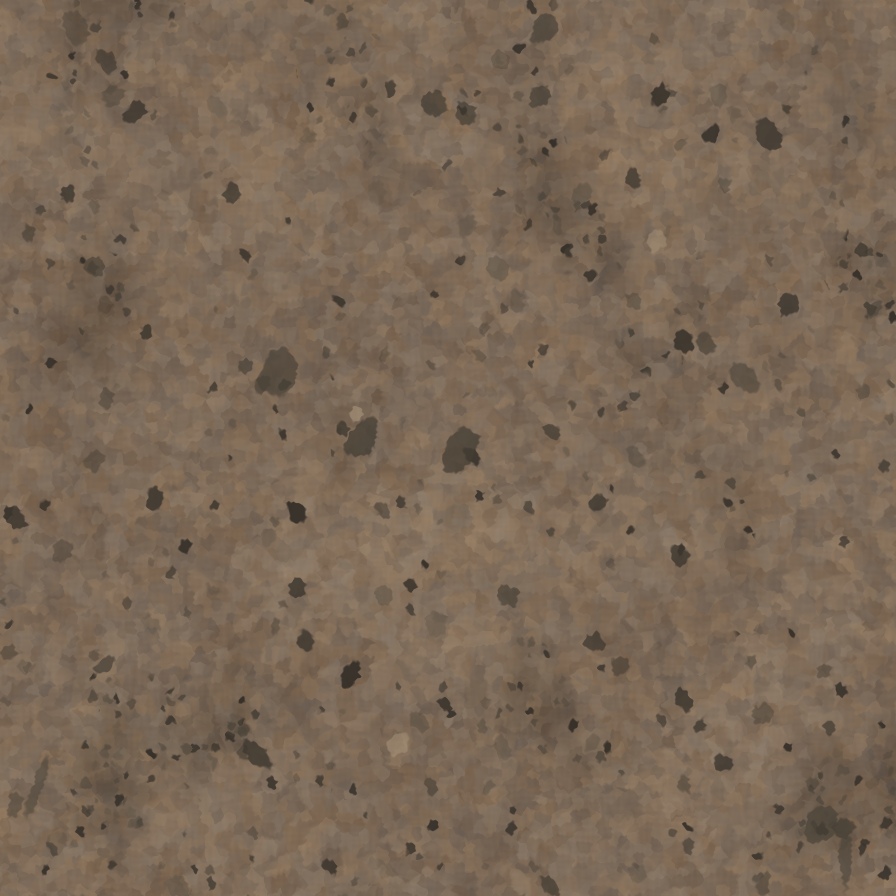
A WebGL 1 fragment shader for this texture:

```glsl
precision highp float;

uniform vec2 u_resolution;

vec2 hash2(vec2 p) {
  vec3 q = fract(p.xyx * vec3(0.1031, 0.1030, 0.0973));
  q += dot(q, q.yzx + 33.33);
  return fract((q.xx + q.yz) * q.zy);
}

float gradientNoise(vec2 p) {
  vec2 i = floor(p), f = fract(p);
  vec2 u = f * f * f * (f * (f * 6.0 - 15.0) + 10.0);
  vec2 e = vec2(1.0, 0.0);
  float a = dot(hash2(i) * 2.0 - 1.0, f);
  float b = dot(hash2(i + e) * 2.0 - 1.0, f - e);
  float c = dot(hash2(i + e.yx) * 2.0 - 1.0, f - e.yx);
  float d = dot(hash2(i + 1.0) * 2.0 - 1.0, f - 1.0);
  return mix(mix(a, b, u.x), mix(c, d, u.x), u.y);
}

float fbm(vec2 p) {
  float sum = 0.0, amplitude = 1.0;
  for (int i = 0; i < 4; i++) {
    sum += amplitude * gradientNoise(p);
    p = p * 2.03 + 17.3;
    amplitude *= 0.5;
  }
  return sum;
}

// Flat random tones in irregular cells with softened borders
vec2 patches(vec2 p) {
  vec2 cell = floor(p), sum = vec2(0.0);
  float total = 0.0;
  for (int y = -1; y <= 1; y++) {
    for (int x = -1; x <= 1; x++) {
      vec2 id = cell + vec2(x, y);
      vec2 offset = id + hash2(id + 40.0) - p;
      float weight = exp(-25.0 * dot(offset, offset));
      sum += weight * hash2(id + 90.0);
      total += weight;
    }
  }
  return sum / total - 0.5;
}

// Scattered ragged ellipses: x is coverage, y is a random tone
vec2 grains(vec2 uv, float count, float density, float size, float slimness, float seed) {
  vec2 p = uv * count + seed, cell = floor(p), result = vec2(0.0);
  float blur = count * 1.1 / u_resolution.y;
  float ragged = 1.0 + 0.45 * gradientNoise(p * 1.2 / size);
  for (int y = -1; y <= 1; y++) {
    for (int x = -1; x <= 1; x++) {
      vec2 id = cell + vec2(x, y);
      vec2 chance = hash2(id + 7.0), shape = hash2(id + 61.0);
      vec2 v = p - id - 0.2 - 0.6 * hash2(id + 23.0);
      float angle = 1.57 + (shape.x - 0.5) * 1.8;
      float c = cos(angle), s = sin(angle);
      v = vec2(c * v.x + s * v.y, c * v.y - s * v.x);
      float aspect = slimness * (0.8 + 0.5 * shape.y);
      float radius = size * (0.55 + 0.45 * chance.y) * ragged;
      float d = (length(v / vec2(1.0, aspect)) - radius) * aspect;
      float cover = 1.0 - smoothstep(-blur, blur, d);
      cover *= smoothstep(0.0, 0.02, density - chance.x);
      if (cover > result.x) result = vec2(cover, fract(shape.y * 7.0 + shape.x));
    }
  }
  return result;
}

vec3 addGrains(vec3 color, vec2 grain, float weakest) {
  vec3 stone = mix(vec3(0.20, 0.18, 0.155), vec3(0.33, 0.30, 0.25), grain.y);
  return mix(color, stone, grain.x * mix(0.95, weakest, grain.y));
}

void main() {
  vec2 uv = gl_FragCoord.xy / u_resolution.y;

  // Woven jitter frays the outlines along both axes
  vec2 weave = vec2(gradientNoise(uv * vec2(45.0, 190.0)), gradientNoise(uv * vec2(190.0, 45.0) + 50.0));
  vec2 p = uv + 0.005 * weave + 0.004 * vec2(gradientNoise(uv * 60.0), gradientNoise(uv * 60.0 + 80.0));

  // Mottled ground
  vec2 fine = patches(p * 85.0), coarse = patches(p * 42.0 + 300.0);
  float cloud = fbm(uv * vec2(5.0, 4.0) + 3.0);
  float tone = 0.62 + 0.55 * fine.x + 0.5 * coarse.x + 0.45 * cloud;
  tone += 0.22 * (weave.x + weave.y);
  vec3 color = mix(vec3(0.43, 0.36, 0.30), vec3(0.54, 0.46, 0.38), tone);
  color += vec3(0.018, 0.0, -0.018) * (fine.y + coarse.y);

  // Upright stains with crowded dark flecks
  float stain = smoothstep(0.08, 0.6, fbm(uv * vec2(6.0, 3.5) + 31.0));
  color *= 1.0 - 0.16 * stain;
  color = addGrains(color, grains(p, 80.0, 0.03 + 0.3 * stain, 0.5, 0.75, 200.0), 0.15);
  color = addGrains(color, grains(p, 45.0, 0.06 + 0.2 * stain, 0.38, 0.7, 120.0), 0.2);

  // Larger stones, thin slivers and a few pale chips
  color = addGrains(color, grains(p, 22.0, 0.14, 0.32, 0.7, 70.0), 0.25);
  color = addGrains(color, grains(p, 9.0, 0.13, 0.27, 0.6, 35.0), 0.55);
  color = addGrains(color, grains(p, 6.0, 0.1, 0.25, 0.17, 150.0), 0.6);
  vec2 chip = grains(p, 14.0, 0.03, 0.2, 0.75, 260.0);
  color = mix(color, vec3(0.66, 0.58, 0.48), chip.x * (0.3 + 0.6 * chip.y));

  gl_FragColor = vec4(color, 1.0);
}
```
